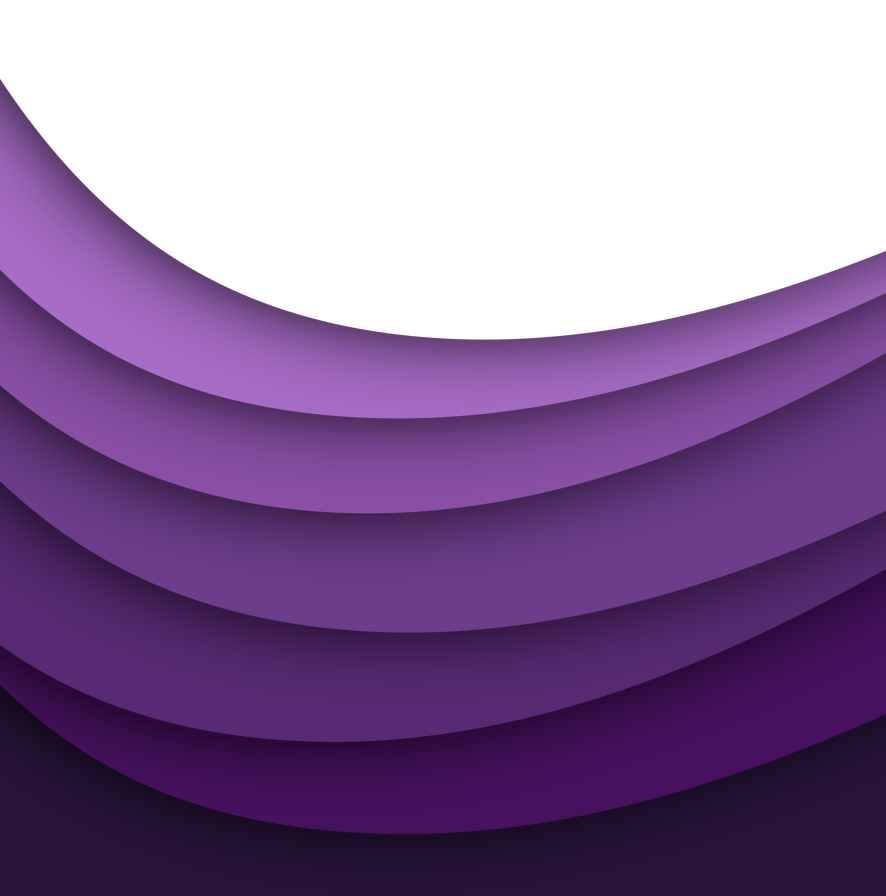
Write a Shadertoy shader that draws this background.

```glsl
// Layered paper waves: purple sheets with sagging lower edges under a white sheet.
// Each edge is a curve given by left height, lowest point and right height;
// sheets are stacked from bottom to top, each casting a soft shadow below itself.

// wave = (left height, lowest x, lowest height, right height)
float edgeHeight(vec4 wave, float x) {
    float rise = wave.w - wave.z;
    float fall = wave.x - wave.z;
    float span = 1.0 - wave.y;
    if (x > wave.y) {
        float t = (x - wave.y) / span;
        return wave.z + rise * t * t * (1.2 - 0.2 * t);
    }
    // The left side shares its curvature with the right side at the lowest point
    float bend = 1.2 * rise * wave.y * wave.y / (fall * span * span);
    float t2 = pow((wave.y - x) / wave.y, 2.0);
    return wave.z + fall * t2 * mix(t2, 1.0, bend);
}

// Approximate distance below the edge, in canvas heights
float depthBelow(vec4 wave, vec2 uv, float aspect) {
    float slope = (edgeHeight(wave, uv.x + 0.002) - edgeHeight(wave, uv.x - 0.002))
                / (0.004 * aspect);
    return (edgeHeight(wave, uv.x) - uv.y) / sqrt(1.0 + slope * slope);
}

void mainImage(out vec4 fragColor, in vec2 fragCoord) {
    vec2 uv = fragCoord / iResolution.xy;
    float aspect = iResolution.x / iResolution.y;
    float soft = 0.75 / iResolution.y;

    // Lower edges and sheet colours, from bottom to top
    vec4 waves[6] = vec4[6](
        vec4(0.236, 0.455, 0.069, 0.203),
        vec4(0.280, 0.376, 0.172, 0.365),
        vec4(0.463, 0.462, 0.294, 0.430),
        vec4(0.570, 0.416, 0.427, 0.606),
        vec4(0.699, 0.449, 0.533, 0.673),
        vec4(0.912, 0.547, 0.621, 0.720));
    vec3 sheets[6] = vec3[6](
        vec3(0.278, 0.067, 0.373),
        vec3(0.345, 0.165, 0.455),
        vec3(0.427, 0.239, 0.549),
        vec3(0.541, 0.314, 0.655),
        vec3(0.659, 0.424, 0.780),
        vec3(1.0));

    vec3 color = vec3(0.160, 0.080, 0.232);
    for (int i = 0; i < 6; i++) {
        float depth = depthBelow(waves[i], uv, aspect);

        // Soft shadow, slightly weaker to the right
        float shadow = exp(-pow(max(depth, 0.0) / 0.036, 1.3));
        color *= 1.0 - mix(0.45, 0.33, uv.x) * shadow;

        // Sheet above its edge
        color = mix(color, sheets[i], 1.0 - smoothstep(-soft, soft, depth));
    }
    fragColor = vec4(color, 1.0);
}
```
